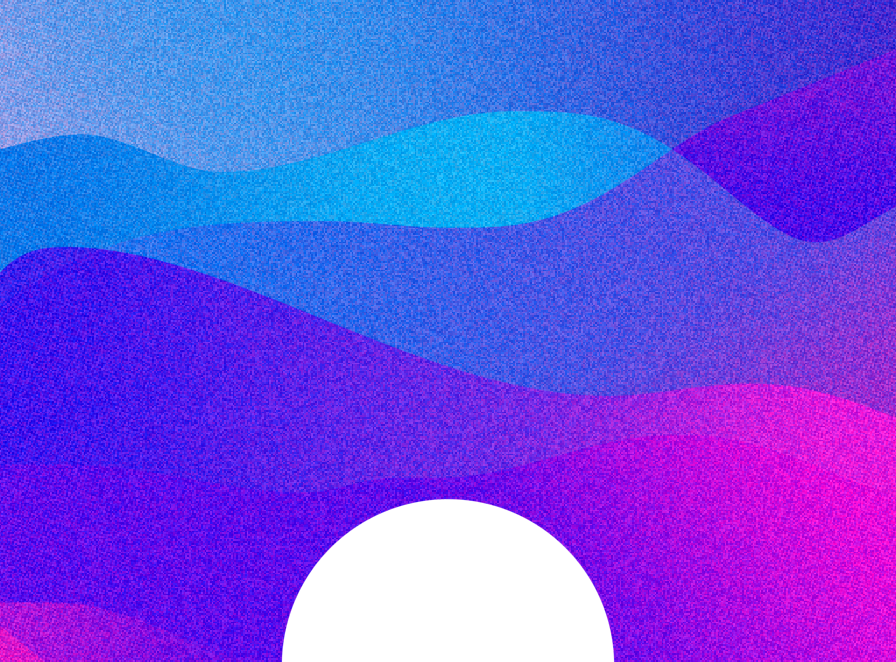
A WebGL 1 fragment shader for this background:

```glsl
precision highp float;
uniform vec2 u_resolution;

#define GRAIN_CELLS 378.0
#define GRAIN_RED 0.17
#define GRAIN_GREEN 0.10
#define GRAIN_BLUE 0.05
#define WEAVE_PITCH 0.0085
#define WEAVE_DEPTH 0.04
#define DISC_CENTER vec2(0.0, -0.005)
#define DISC_RADIUS 0.251
#define MAGENTA vec3(0.90, 0.05, 0.86)

float hash(vec2 cell) {
  vec3 h = fract(cell.xyx * vec3(0.1031, 0.103, 0.0973));
  h += dot(h, h.yzx + 33.33);
  return fract((h.x + h.y) * h.z);
}

// Eased step from a to b; bend above 1 delays the rise
float rise(float a, float b, float bend, float x) {
  float t = pow(clamp((x - a) / (b - a), 0.0, 1.0), bend);
  return t * t * (3.0 - 2.0 * t);
}

// Cubic fall toward the left of an end point
float leftTail(float end, float x) {
  float d = max(end - x, 0.0);
  return d * d * d;
}

// Wave heights across the canvas
float crestWave(float x) {
  return 0.763 + 0.034 * rise(-0.06, 0.091, 1.0, x)
    - 0.057 * rise(0.091, 0.247, 1.0, x)
    + 0.092 * rise(0.247, 0.573, 1.0, x)
    - 0.198 * rise(0.573, 0.911, 1.6, x)
    + 0.070 * rise(0.911, 1.04, 1.0, x);
}

float crossWave(float x) {
  float d = max(x - 0.51, 0.0);
  return 0.666 - 2.65 * leftTail(0.365, x)
    - 0.010 * rise(0.365, 0.5, 1.0, x)
    + 0.55 * d * smoothstep(0.0, 0.3, d);
}

float violetWave(float x) {
  return 0.627 - 76.0 * leftTail(0.08, x)
    - 0.225 * rise(0.075, 0.68, 0.95, x)
    + 0.0185 * rise(0.68, 0.833, 1.0, x)
    - 0.085 * rise(0.833, 1.1, 1.2, x);
}

float deepWave(float x) {
  return 0.298 - 0.042 * rise(0.08, 0.339, 1.0, x)
    + 0.022 * rise(0.339, 0.44, 1.0, x)
    + 0.065 * rise(0.49, 0.75, 1.0, x)
    - 0.120 * rise(0.77, 1.1, 1.0, x);
}

float below(float height, float y) {
  float soft = 0.8 / u_resolution.y;
  return smoothstep(-soft, soft, height - y);
}

vec3 waves(vec2 p) {
  float x = p.x, y = p.y;
  float crest = crestWave(x);
  float underCrest = below(crest, y);
  float underCross = below(crossWave(x), y);

  // Sky with a pale haze at the left
  vec3 sky = mix(vec3(0.18, 0.58, 0.93), vec3(0.27, 0.15, 0.82), smoothstep(0.25, 1.1, x));
  float haze = 0.65 * exp(-6.0 * x)
    + 0.25 * exp(-10.0 * abs(y - crest)) * (1.0 - smoothstep(0.25, 0.6, x));
  sky = mix(sky, vec3(0.62, 0.62, 0.90), haze);

  // Two crossing bands and the blue field beneath them
  vec3 cyan = mix(vec3(0.05, 0.47, 0.91), vec3(0.04, 0.68, 0.95), smoothstep(0.0, 0.5, x));
  cyan = mix(cyan, vec3(0.09, 0.52, 0.93), smoothstep(0.55, 0.77, x));
  vec3 purple = mix(vec3(0.30, 0.05, 0.91), vec3(0.44, 0.09, 0.86), smoothstep(0.65, 0.92, y));
  vec3 blue = mix(vec3(0.14, 0.45, 0.93), vec3(0.33, 0.30, 0.89), smoothstep(0.1, 0.85, x));
  blue = mix(blue, vec3(0.62, 0.17, 0.82), smoothstep(0.75, 1.25, x + 0.6 - y));
  vec3 color = mix(mix(sky, purple, underCross), mix(cyan, blue, underCross), underCrest);

  // Violet hill, letting the cross wave show through
  vec3 violet = mix(vec3(0.26, 0.08, 0.93), vec3(0.42, 0.17, 0.90), smoothstep(0.0, 0.6, x));
  violet = mix(violet, MAGENTA + vec3(0.0, 0.05, 0.0), smoothstep(0.5, 1.0, x));
  violet = mix(violet, cyan, 0.10 * (1.0 - underCross));
  color = mix(color, violet, below(violetWave(x), y));

  // Foreground hills
  vec3 deep = mix(vec3(0.37, 0.05, 0.92), MAGENTA, smoothstep(0.45, 1.05, x + 0.5 * (y - 0.2)));
  color = mix(color, deep, below(deepWave(x), y));
  vec3 corner = mix(vec3(0.66, 0.08, 0.86), vec3(0.42, 0.05, 0.90), smoothstep(0.0, 0.27, x));
  color = mix(color, corner, below(0.090 - 0.117 * rise(0.06, 0.37, 1.0, x), y));
  return mix(color, vec3(0.85, 0.09, 0.80), below(0.055 - 1.1 * x, y));
}

void main() {
  vec2 p = gl_FragCoord.xy / u_resolution;
  vec2 q = vec2((p.x - 0.5) * u_resolution.x / u_resolution.y, p.y);
  vec3 color = waves(p);

  // Speckle and a fine diagonal weave toward the sides
  vec2 cell = floor((q + 1.0) * GRAIN_CELLS);
  float speck = 2.0 * hash(cell) - 1.0;
  float tint = 2.0 * hash(cell + 71.0) - 1.0;
  color += vec3(GRAIN_RED * speck, GRAIN_GREEN * mix(speck, tint, 0.6), GRAIN_BLUE * tint);
  vec2 weave = 6.2832 / WEAVE_PITCH * vec2(q.x + 0.5 * q.y, q.y - 0.5 * q.x);
  color += WEAVE_DEPTH * smoothstep(0.1, 0.5, abs(p.x - 0.5)) * sin(weave.x) * sin(weave.y);

  // White disc rising from the lower edge
  float disc = length(q - DISC_CENTER) - DISC_RADIUS;
  color = mix(color, vec3(1.0), below(0.0, disc));
  gl_FragColor = vec4(clamp(color, 0.0, 1.0), 1.0);
}
```
